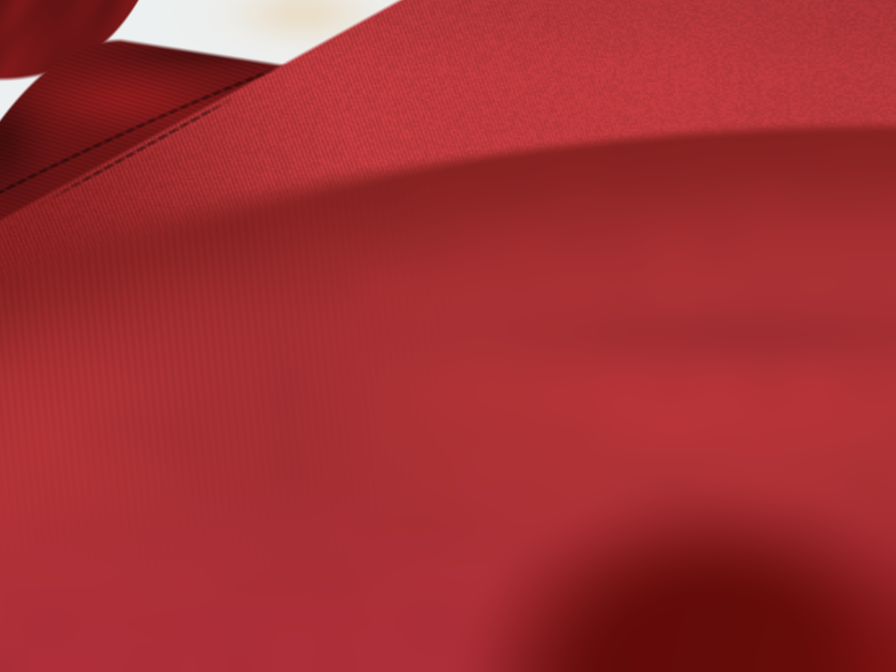
Give the GLSL for this texture, as a Shadertoy shader.

```glsl
// Folded red twill cloth with a soft ridge, stitched seams and a round shadow.
#define LIT_RED vec3(0.745, 0.225, 0.240)
#define MID_RED vec3(0.680, 0.195, 0.210)
#define RIDGE_RED vec3(0.530, 0.135, 0.130)
#define FOLD_RED vec3(0.450, 0.085, 0.090)
#define SHADOW_RED vec3(0.390, 0.045, 0.035)
#define BACKDROP vec3(0.930, 0.940, 0.940)
#define TWILL_FINE 145.0
#define TWILL_COARSE 92.0
#define GRAIN 0.055

float hash(vec2 p) {
    vec3 q = fract(vec3(p.xyx) * 0.1031);
    q += dot(q, q.yzx + 33.33);
    return fract((q.x + q.y) * q.z);
}

float noise(vec2 p) {
    vec2 i = floor(p), f = fract(p);
    f = f * f * (3.0 - 2.0 * f);
    return mix(mix(hash(i), hash(i + vec2(1, 0)), f.x),
               mix(hash(i + vec2(0, 1)), hash(i + vec2(1, 1)), f.x), f.y);
}

// Soft elliptical spot: 1 in the centre, fading outward.
float spot(vec2 p, vec2 centre, vec2 radius) {
    vec2 q = (p - centre) / radius;
    return exp(-dot(q, q));
}

float ridgeHeight(float x) {
    float t = 1.333 - x;
    return 0.8125 - 0.12 * t * t;
}

float seamHeight(float x) {
    return 0.714 + 0.50 * x - 0.13 * x * x;
}

float foldTop(float x) {
    float t = max(1.0 - x / 0.18, 0.0);
    return 0.94 - 0.12 * t * t - 0.155 * max(x - 0.18, 0.0);
}

float sleeveBottom(float x) {
    return 0.882 + 1.9 * x * x + 100.0 * pow(x, 5.0);
}

// Dashed thread along a line, given the distance across it.
float stitches(float across, float along) {
    float dash = smoothstep(0.05, 0.3, abs(fract(along * 62.0 + across * 40.0) - 0.5));
    return smoothstep(0.005, 0.001, abs(across)) * (0.45 + 0.55 * dash);
}

// Upper panel, lit from the right, with visible weave.
vec3 upperPanel(vec2 p) {
    float light = smoothstep(-0.05, 0.62, p.x + 0.35 * (p.y - 0.7));
    vec3 col = mix(vec3(0.54, 0.125, 0.13), LIT_RED, light);
    col *= 1.0 - 0.06 * smoothstep(0.88, 1.0, p.y);
    col *= 1.0 - 0.04 * smoothstep(0.95, 1.33, p.x);
    float weave = sin(6.2832 * TWILL_FINE * (p.x + 0.42 * p.y + 0.12 * p.x * p.x));
    float sharp = smoothstep(1.2, 0.3, p.x);
    col *= 1.0 + 0.055 * weave * sharp;
    return col * (1.0 + GRAIN * (noise(p * vec2(260.0, 330.0)) - 0.5) * 2.0);
}

// Blurred near part: dark under the ridge, warmer below.
vec3 lowerCloth(vec2 p) {
    float depth = ridgeHeight(p.x) - p.y;
    float shade = exp(-pow(max(depth, 0.0) / 0.135, 2.0));
    vec3 col = mix(MID_RED, RIDGE_RED, shade);
    col *= 1.0 - 0.08 * spot(p, vec2(1.15, 0.50), vec2(0.38, 0.045));
    col *= 1.0 - 0.06 * spot(p, vec2(0.42, 0.36), vec2(0.22, 0.20));
    col += vec3(0.035, 0.008, 0.008) * spot(p, vec2(1.05, 0.39), vec2(0.40, 0.08));
    col += vec3(0.025, 0.005, 0.005) * spot(p, vec2(0.06, 0.34), vec2(0.12, 0.14));
    col += vec3(0.0, -0.015, 0.012) * smoothstep(0.35, 0.0, p.y);
    float weave = sin(6.2832 * TWILL_COARSE * (p.x + 0.10 * p.y));
    float focus = smoothstep(0.75, 0.1, p.x) * smoothstep(0.1, 0.6, p.y);
    col *= 1.0 + 0.035 * weave * focus;
    col *= 1.0 + 0.025 * (noise(p * 14.0) - 0.5);
    float radius = length((p - vec2(1.06, -0.02)) / vec2(0.40, 0.32));
    col = mix(col, SHADOW_RED, smoothstep(1.02, 0.38, radius));
    float corner = spot(p, vec2(1.36, -0.02), vec2(0.18, 0.17));
    return mix(col, SHADOW_RED * 1.2, 0.6 * corner);
}

// Dark turned fold behind the seam.
vec3 foldCloth(vec2 p) {
    vec3 col = FOLD_RED * (0.92 + 0.3 * spot(p, vec2(0.19, 0.85), vec2(0.12, 0.04)));
    col *= 1.0 - 0.35 * spot(p, vec2(0.0, 0.79), vec2(0.05, 0.07));
    col *= 1.0 - 0.25 * spot(p, vec2(0.30, 0.92), vec2(0.12, 0.02));
    return col * (1.0 + 0.05 * sin(6.2832 * TWILL_FINE * (p.y + 0.3 * p.x)));
}

void mainImage(out vec4 fragColor, in vec2 fragCoord) {
    vec2 p = fragCoord / iResolution.y;
    float edge = 1.5 / iResolution.y + 0.002;

    // Pale backdrop and the sleeve in the corner
    vec3 col = mix(BACKDROP, vec3(0.92, 0.87, 0.79), spot(p, vec2(0.45, 0.98), vec2(0.09, 0.04)));
    vec3 sleeve = FOLD_RED * (0.85 + 0.3 * noise(vec2(p.x * 30.0 - p.y * 16.0, p.y * 9.0)));
    col = mix(col, sleeve, smoothstep(-edge, edge, p.y - sleeveBottom(p.x)));

    // Fold, then the panel in front of it
    col = mix(col, foldCloth(p), smoothstep(edge, -edge, p.y - foldTop(p.x)));
    float across = p.y - seamHeight(p.x);
    float panelTop = max(across, p.y - 0.93 - 0.55 * (p.x - 0.469));
    panelTop = p.x > 0.40 ? p.y - 0.892 - 0.55 * (p.x - 0.40) : panelTop;
    col = mix(col, upperPanel(p), smoothstep(edge, -edge, panelTop));

    // Two stitched seams
    float seam = stitches(across, p.x) * smoothstep(0.42, 0.38, p.x);
    float inner = p.y - 0.74 - 0.55 * (p.x - 0.14);
    seam += stitches(inner, p.x) * smoothstep(0.04, 0.15, p.x) * smoothstep(0.36, 0.30, p.x);
    col *= 1.0 - 0.4 * min(seam, 1.0);

    // Ridge rolls into the near cloth, softer toward the left
    float blur = mix(0.050, 0.012, smoothstep(0.0, 0.8, p.x));
    col = mix(col, lowerCloth(p), smoothstep(blur, -blur, p.y - ridgeHeight(p.x)));
    fragColor = vec4(clamp(col, 0.0, 1.0), 1.0);
}
```
